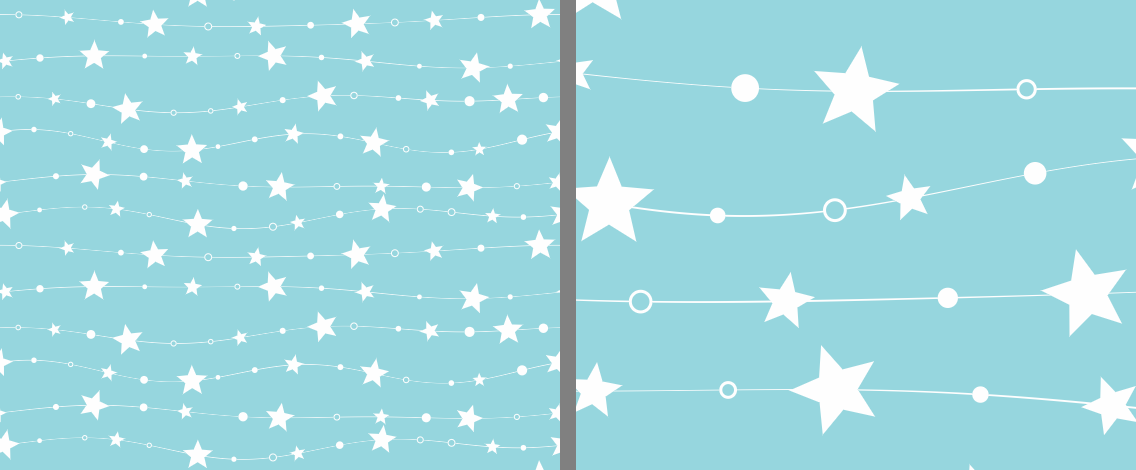
Left: the whole. Right: its middle third, enlarged.
This pattern is drawn by a WebGL 1 fragment shader. Its source:

```glsl
precision highp float;

uniform vec2 u_resolution;

// Lengths are fractions of the canvas width
const vec3 SKY = vec3(0.59, 0.84, 0.87);
const vec3 CHALK = vec3(0.995);
const float TILE_HEIGHT = 0.412;
const float PHRASES = 3.0;          // large stars per strand
const float JITTER = 0.36;          // in slots
const float TILT = 0.8;             // range of star rotation
const float NOTCH = 0.45;           // inner to outer star radius
const vec2 LARGE_STAR = vec2(0.0255, 0.0300);
const vec2 SMALL_STAR = vec2(0.0125, 0.0185);
const vec2 DOT = vec2(0.0042, 0.0098);
const vec2 RING = vec2(0.0038, 0.0062);
const float RING_SHARE = 0.36;
const float RING_HALF_WIDTH = 0.0009;
const float THREAD_HALF_WIDTH = 0.0004;
const float THREAD_VARIATION = 0.00018;
const float PI = 3.14159;
const float TAU = 6.28318;

float hash(vec2 p) {
    return fract(sin(dot(p, vec2(127.1, 311.7))) * 43758.5453);
}

// Antialiased coverage of a signed distance
float cover(float d) {
    return clamp(0.5 - d * u_resolution.x, 0.0, 1.0);
}

float wrapTile(float y) {
    return mod(y + 0.5 * TILE_HEIGHT, TILE_HEIGHT) - 0.5 * TILE_HEIGHT;
}

// Five-pointed star, folded onto half of one point
float starDistance(vec2 p, float radius, float tilt) {
    float angle = mod(atan(p.x, -p.y) + tilt + PI / 5.0, TAU / 5.0) - PI / 5.0;
    vec2 q = length(p) * vec2(cos(angle), abs(sin(angle)));
    vec2 tip = vec2(radius, 0.0);
    vec2 edge = radius * NOTCH * vec2(cos(PI / 5.0), sin(PI / 5.0)) - tip;
    return dot(q - tip, normalize(vec2(edge.y, -edge.x)));
}

// wave holds amplitude and crest of the first and second harmonics
float threadHeight(float x, float base, vec4 wave) {
    return base + wave.x * cos(TAU * (x - wave.y))
                + wave.z * cos(2.0 * TAU * (x - wave.w));
}

// One thread with its stars, dots and rings
float strand(vec2 p, float base, vec4 wave, float start, float phrase) {
    float slots = PHRASES * phrase;
    float nearest = floor((p.x - start) * slots + 0.5);
    float smallSlot = floor(0.5 * phrase + 0.5);

    float halfWidth = THREAD_HALF_WIDTH
                    + THREAD_VARIATION * sin(TAU * (2.0 * p.x + 9.0 * base));
    float thread = cover(abs(wrapTile(p.y - threadHeight(p.x, base, wave))) - halfWidth);
    float charms = 0.0;

    for (int i = -1; i <= 1; i++) {
        float id = nearest + float(i);
        vec2 seed = vec2(floor(mod(id + 0.5, slots)), base * 100.0);
        float step = floor(mod(id + 0.5, phrase));
        float size = hash(seed + 3.7);
        float x = start + (id + JITTER * (hash(seed) - 0.5)) / slots;
        vec2 q = vec2(p.x - x, wrapTile(p.y - threadHeight(x, base, wave)));

        float d;
        if (step < 0.5 || abs(step - smallSlot) < 0.5) {
            vec2 range = step < 0.5 ? LARGE_STAR : SMALL_STAR;
            float tilt = TILT * (hash(seed + 8.3) - 0.5);
            d = starDistance(q, mix(range.x, range.y, size), tilt);
        } else if (hash(seed + 5.1) < RING_SHARE) {
            float outline = length(q) - mix(RING.x, RING.y, size);
            thread *= 1.0 - cover(outline);
            d = abs(outline) - RING_HALF_WIDTH;
        } else {
            d = length(q) - mix(DOT.x, DOT.y, size * size);
        }
        charms = max(charms, cover(d));
    }
    return max(thread, charms);
}

void main() {
    // Measured down from the top edge
    vec2 p = vec2(gl_FragCoord.x, u_resolution.y - gl_FragCoord.y) / u_resolution.x;

    // Six strands make one tile
    float ink = strand(p, 0.038, vec4(0.0104, 0.47, 0.002, 0.28), 0.290, 4.0);
    ink = max(ink, strand(p, 0.107, vec4(0.0104, 0.83, 0.004, 0.83), 0.165, 4.0));
    ink = max(ink, strand(p, 0.182, vec4(0.0104, 0.30, 0.009, 0.32), 0.235, 5.0));
    ink = max(ink, strand(p, 0.253, vec4(0.0040, 0.60, 0.018, 0.30), 0.000, 5.0));
    ink = max(ink, strand(p, 0.327, vec4(0.0104, 0.68, 0.005, 0.42), 0.170, 4.0));
    ink = max(ink, strand(p, 0.385, vec4(0.0104, 0.45, 0.013, 0.43), 0.010, 5.0));

    gl_FragColor = vec4(mix(SKY, CHALK, ink), 1.0);
}
```
